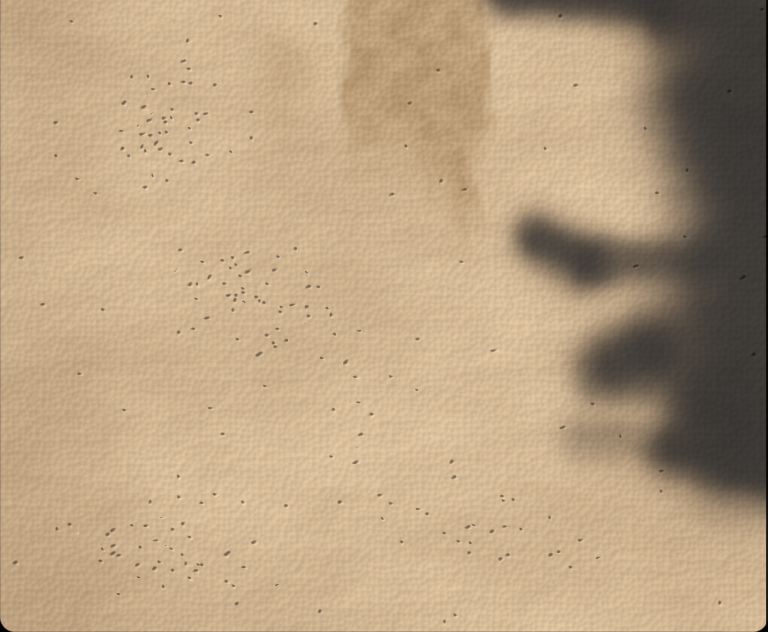
Give the GLSL for this texture, as a WebGL 2 fragment shader.

```glsl
#version 300 es
precision highp float;
// Sunlit sand-coloured plaster with water stains, pits and a blurred leaf shadow.
// Layered sines give mottling, cellular noise gives grain and pits, and soft
// capsules add up to an optical density for the shadow. Unit: canvas height.
uniform vec2 u_resolution;
out vec4 fragColor;

const vec3 SAND = vec3(0.855, 0.752, 0.612);
const vec3 CLAY = vec3(0.745, 0.635, 0.500);
const vec3 STAIN = vec3(0.680, 0.560, 0.405);
const vec3 SHADE = vec3(0.225, 0.215, 0.205);

vec2 hash2(vec2 p) {
  vec3 q = fract(p.xyx * vec3(0.1031, 0.1030, 0.0973));
  q += dot(q, q.yzx + 33.33);
  return fract((q.xx + q.yz) * q.zy);
}

// Warped sines, each octave rotated and finer; roughly -1 to 1
float waves(vec2 p) {
  float sum = 0.0, amp = 0.5;
  for (int i = 0; i < 5; i++) {
    sum += amp * sin(p.x + 1.6 * sin(p.y * 0.9 + float(i)));
    p = mat2(1.3, 1.1, -1.1, 1.3) * p + 2.7;
    amp *= 0.65;
  }
  return sum;
}

// Distance to the nearest scattered point, and that point's random value
vec2 cells(vec2 p) {
  vec2 base = floor(p), best = vec2(9.0, 0.0);
  for (int y = -1; y <= 1; y++)
    for (int x = -1; x <= 1; x++) {
      vec2 id = base + vec2(x, y);
      float d = length(id + 0.15 + 0.7 * hash2(id) - p);
      if (d < best.x) best = vec2(d, hash2(id + 71.0).x);
    }
  return best;
}

// Gaussian falloff around the segment a-b
float capsule(vec2 p, vec2 a, vec2 b, float radius) {
  vec2 ab = b - a, ap = p - a;
  float t = clamp(dot(ap, ab) / max(dot(ab, ab), 1e-5), 0.0, 1.0);
  vec2 d = (ap - ab * t) / radius;
  return exp(-dot(d, d));
}

float spot(vec2 p, vec2 centre, vec2 radius) {
  vec2 d = (p - centre) / radius;
  return exp(-dot(d, d));
}

float height(vec2 p) {
  return cells(p * 105.0).x + 0.5 * cells(p * vec2(45.0, 60.0)).x + 0.3 * waves(p * 55.0);
}

float shadowDensity(vec2 p) {
  p += 0.007 * vec2(waves(p * 13.0), waves(p * 13.0 + 40.0));
  // Upper foliage
  float d = 1.5 * capsule(p, vec2(0.81, 1.015), vec2(1.03, 1.005), 0.034);
  d += 1.8 * capsule(p, vec2(1.07, 0.995), vec2(1.22, 0.97), 0.060);
  d += 2.0 * capsule(p, vec2(1.135, 0.84), vec2(1.17, 0.74), 0.082);
  d += 1.2 * capsule(p, vec2(1.21, 0.90), vec2(1.21, 0.66), 0.070);
  // Middle branch
  d += 1.3 * capsule(p, vec2(0.855, 0.620), vec2(0.92, 0.588), 0.038);
  d += 0.8 * capsule(p, vec2(0.95, 0.587), vec2(1.12, 0.592), 0.033);
  // Lower mass
  d += 1.9 * capsule(p, vec2(1.185, 0.57), vec2(1.20, 0.31), 0.088);
  d += 1.4 * capsule(p, vec2(0.968, 0.425), vec2(1.01, 0.446), 0.048);
  d += 0.8 * capsule(p, vec2(1.05, 0.42), vec2(1.14, 0.38), 0.055);
  d += 0.5 * capsule(p, vec2(1.07, 0.48), vec2(1.12, 0.49), 0.055);
  d += 1.1 * capsule(p, vec2(1.07, 0.288), vec2(1.21, 0.265), 0.038);
  d += 0.9 * capsule(p, vec2(1.12, 0.34), vec2(1.16, 0.33), 0.050);
  return d + 0.25 * capsule(p, vec2(0.92, 0.31), vec2(1.04, 0.29), 0.035);
}

// Where the plaster has crumbled into clusters of pits
float wear(vec2 p) {
  float w = spot(p, vec2(0.29, 0.79), vec2(0.10, 0.08));
  w += 1.3 * spot(p, vec2(0.39, 0.54), vec2(0.09, 0.065));
  w += spot(p, vec2(0.56, 0.37), vec2(0.045, 0.06));
  w += 0.7 * spot(p, vec2(0.28, 0.12), vec2(0.16, 0.06));
  return w + 0.6 * spot(p, vec2(0.79, 0.17), vec2(0.13, 0.05));
}

void main() {
  vec2 p = gl_FragCoord.xy / u_resolution.y;
  float aspect = u_resolution.x / u_resolution.y, px = 1.0 / u_resolution.y;

  // Mottled plaster, a little darker to the left and in the lower corner
  float mottle = 0.30 + 0.26 * waves(p * vec2(6.0, 8.0)) + 0.10 * waves(p * vec2(18.0, 60.0));
  mottle += 0.35 * smoothstep(0.25, 0.0, p.x) + 0.35 * spot(p, vec2(0.0), vec2(0.5, 0.12));
  vec3 color = mix(SAND, CLAY, clamp(mottle, 0.0, 1.0));

  // Water stains with ragged edges and a drip
  vec2 q = p + 0.018 * vec2(waves(p * vec2(45.0, 18.0)), waves(p * 35.0 + 9.0));
  float stain = smoothstep(0.53, 0.57, q.x) * smoothstep(0.78, 0.74, q.x);
  stain *= smoothstep(0.68, 0.86, q.y + 0.12 * smoothstep(0.63, 0.74, q.x));
  stain = max(stain, 0.5 * spot(q, vec2(0.45, 0.89), vec2(0.04, 0.06)));
  stain = max(stain, 0.55 * capsule(q, vec2(0.735, 0.82), vec2(0.735, 0.64), 0.022));
  color = mix(color, STAIN, stain * (0.70 + 0.20 * waves(p * 60.0)));

  // Raking light over the relief, then pits with a lit lower rim
  vec2 toLight = vec2(-0.0014, 0.0014);
  color *= 1.0 + 0.10 * clamp(height(p - toLight) - height(p + toLight), -0.8, 0.8);
  vec2 pit = cells(p * vec2(75.0, 95.0) + 0.4 * waves(p * 50.0));
  vec2 rim = cells((p + toLight * 1.8) * vec2(75.0, 95.0) + 0.4 * waves(p * 50.0));
  float chance = 0.006 + 0.24 * wear(p);
  color *= 1.0 - 0.42 * step(pit.y, chance) * smoothstep(0.36, 0.08, pit.x);
  color *= 1.0 + 0.10 * step(rim.y, chance) * smoothstep(0.36, 0.08, rim.x);

  // Shadow with a warm penumbra
  float shade = 1.0 - exp(-1.6 * shadowDensity(p));
  float texture_ = dot(color, vec3(0.333)) / 0.70;
  color = mix(color, SHADE * texture_, shade);
  color += shade * (1.0 - shade) * vec3(0.02, -0.03, -0.06);

  // Rounded lower corners and a thin dark right border
  vec2 corner = vec2(abs(p.x - 0.5 * aspect) - 0.5 * aspect + 0.024, 0.024 - p.y);
  float edge = length(max(corner, 0.0)) - 0.024;
  color *= 1.0 - smoothstep(-px, px, edge);
  color *= 1.0 - 0.85 * smoothstep(aspect - 0.004, aspect - 0.002, p.x);
  fragColor = vec4(clamp(color, 0.0, 1.0), 1.0);
}
```
